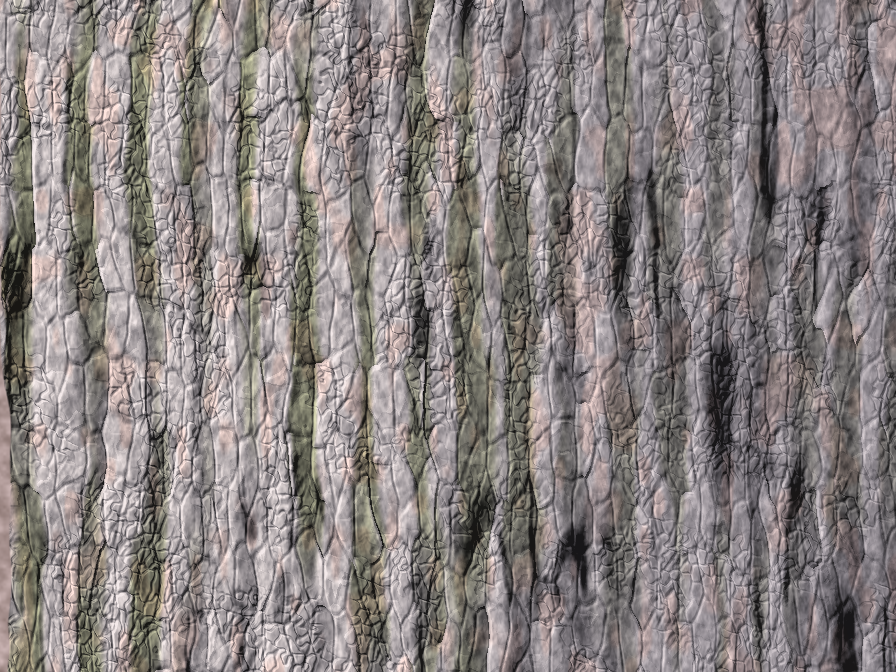
This texture is drawn by a WebGL 1 fragment shader. Its source:

```glsl
precision highp float;
// Old tree bark: vertical ridges with flaking plates, dark fissures and moss in the furrows.
uniform vec2 u_resolution;

#define RIDGES 11.0               // ridges per canvas height
#define SLABS vec2(34.0, 11.0)    // large plates
#define CHIPS vec2(66.0, 44.0)    // small flakes
#define MEAN_TONE 0.535
#define RELIEF 0.31               // brightness from height
#define LIGHT 0.46                // brightness from slope
#define GRAIN 0.30
#define FISSURE 0.34
#define MOSS 0.75

float hash(vec2 p) {
  vec3 h = fract(p.xyx * 0.1031);
  h += dot(h, h.yzx + 33.33);
  return fract((h.x + h.y) * h.z);
}

float noise(vec2 p) {
  vec2 i = floor(p), f = fract(p);
  f = f * f * (3.0 - 2.0 * f);
  vec2 e = vec2(0.0, 1.0);
  return mix(mix(hash(i), hash(i + e.yx), f.x),
             mix(hash(i + e), hash(i + e.yy), f.x), f.y);
}

float fbm(vec2 p) {
  float sum = 0.0, amp = 0.55;
  for (int i = 0; i < 3; i++) {
    sum += amp * noise(p);
    p = p * 2.03 + 17.3;
    amp *= 0.5;
  }
  return sum / 0.9625;
}

// Blocky cells: x = distance to the border, y = random value of the cell
vec2 cells(vec2 p) {
  vec2 base = floor(p);
  float nearest = 9.0, second = 9.0, id = 0.0;
  for (int j = -1; j <= 1; j++) {
    for (int i = -1; i <= 1; i++) {
      vec2 cell = base + vec2(float(i), float(j));
      vec2 seed = vec2(hash(cell), hash(cell + 57.7));
      vec2 d = abs(cell + 0.1 + 0.8 * seed - p);
      float dist = max(d.x, d.y) + 0.35 * min(d.x, d.y);
      if (dist < nearest) {
        second = nearest;
        nearest = dist;
        id = hash(cell + 113.1);
      } else {
        second = min(second, dist);
      }
    }
  }
  return vec2(second - nearest, id);
}

// x = height, y = ridge profile from furrow (0) to crest (1)
vec2 bark(vec2 p) {
  vec2 q = p;
  q.x += 0.040 * (noise(p * vec2(5.0, 2.5)) - 0.5);
  q.x += 0.011 * (noise(p * vec2(30.0, 16.0)) - 0.5);
  q.y += 0.025 * (noise(p * vec2(40.0, 20.0)) - 0.5);
  vec2 slab = cells(q * SLABS);
  vec2 chip = cells(q * CHIPS + 0.8 * (noise(p * 90.0) - 0.5));

  // Plates shift the ridge flanks sideways, which makes them ragged
  float x = q.x + 0.016 * (slab.y - 0.5);
  float wave = cos(6.2832 * x * (RIDGES + 1.5 * x));
  float swell = 0.5 + 0.25 * wave + 0.9 * (fbm(vec2(x * 20.0, p.y * 2.2)) - 0.5);
  float ridge = smoothstep(0.2, 0.72, swell);

  float slabGap = 1.0 - smoothstep(0.02, 0.17, slab.x);
  float chipGap = 1.0 - smoothstep(0.03, 0.26, chip.x);
  float broken = smoothstep(0.3, 0.65, noise(p * vec2(22.0, 12.0) + 5.0));
  float height = 0.85 * ridge + 0.26 * slab.y + 0.20 * chip.y
               - 0.32 * slabGap - 0.34 * chipGap * broken
               + 0.6 * (fbm(p * vec2(75.0, 48.0)) - 0.5);
  return vec2(height, ridge);
}

void main() {
  vec2 p = gl_FragCoord.xy / u_resolution.y;
  float side = smoothstep(0.35, 1.2, p.x);   // 0 sunlit left, 1 shaded right
  vec2 surface = bark(p);
  float slope = surface.x - bark(p + vec2(-0.003, 0.003)).x;

  // Thin, long and dark fissures, mostly beside the crests
  float bend = p.x + 0.03 * (noise(p * vec2(6.0, 4.0)) - 0.5)
             + 0.008 * (noise(p * vec2(45.0, 28.0)) - 0.5);
  float line = abs(noise(vec2(bend * 26.0, p.y * 2.4) + 31.0) - 0.5);
  float fissure = (1.0 - smoothstep(0.02, 0.10, line))
                * smoothstep(0.42, 0.62, noise(p * vec2(11.0, 5.0) + 71.0))
                * (1.0 - 0.6 * surface.y);

  float tone = MEAN_TONE - 0.05 * side;
  tone += RELIEF * mix(1.1, 0.65, side) * (surface.x - 0.55);
  tone += LIGHT * mix(1.0, 0.75, side) * clamp(slope, -0.45, 0.45);
  tone += GRAIN * (fbm(p * vec2(150.0, 75.0) + 9.0) - 0.5);
  tone -= FISSURE * fissure;
  tone = clamp(tone, 0.09, 0.93);

  // Warm pale crests, cooler violet shade
  vec3 warm = vec3(1.03, 0.985, 0.985), violet = vec3(1.005, 0.965, 1.04);
  float warmth = clamp(0.3 + 1.3 * (tone - 0.5) + 0.3 * (1.0 - side), 0.0, 1.0);
  vec3 color = tone * mix(violet, warm, warmth);
  float rust = smoothstep(0.55, 0.8, noise(p * vec2(48.0, 20.0) + 3.0));
  color *= mix(vec3(1.0), vec3(1.05, 0.98, 0.95), rust);

  // Moss in furrows and on flanks
  float moss = smoothstep(0.36, 0.66, fbm(p * vec2(9.0, 2.5) + 40.0))
             * (1.0 - smoothstep(0.25, 0.9, surface.y))
             * mix(1.0, 0.35, side);
  color *= mix(vec3(1.0), vec3(0.97, 1.03, 0.78), MOSS * moss);

  // Leaf litter behind the trunk at the lower left
  float rim = 0.015 * (1.0 - smoothstep(0.38, 0.5, p.y)) + 0.006 * (noise(p.yy * 14.0) - 0.6);
  vec3 litter = mix(vec3(0.48, 0.40, 0.38), vec3(0.85, 0.76, 0.76), fbm(p * 55.0));
  color = mix(litter, color, smoothstep(-0.002, 0.002, p.x - rim));
  gl_FragColor = vec4(color, 1.0);
}
```
